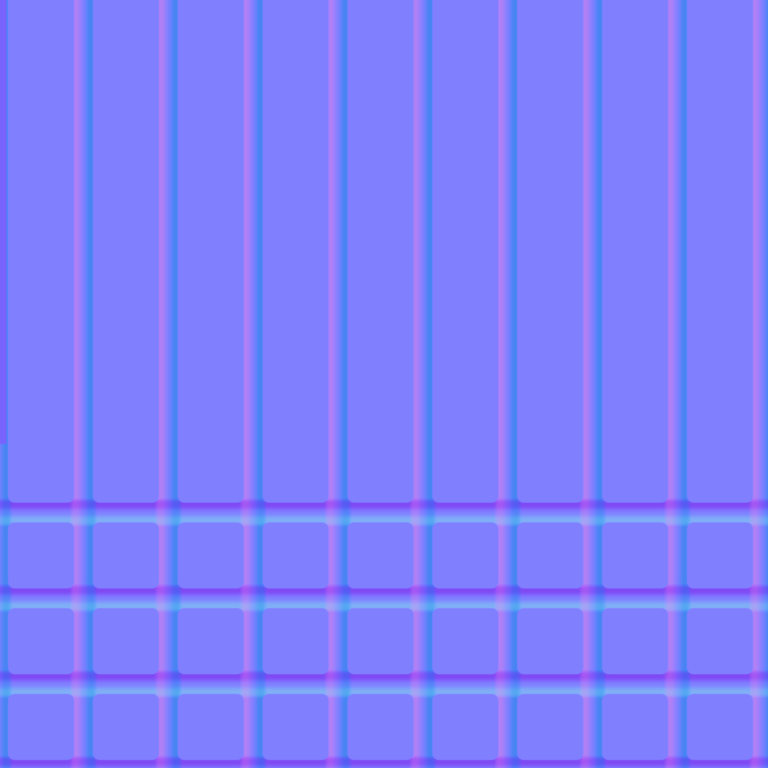
Write a WebGL 2 fragment shader that draws this texture map.

```glsl
#version 300 es
precision highp float;
// Normal map of raised panels: nine tall planks above three rows of square tiles.

uniform vec2 u_resolution;
out vec4 fragColor;

float roundedBox(vec2 p, vec2 halfSize, float radius) {
    vec2 q = abs(p) - halfSize + radius;
    return length(max(q, 0.0)) + min(max(q.x, q.y), 0.0) - radius;
}

void main() {
    vec2 uv = gl_FragCoord.xy / u_resolution;
    float pixel = 1.0 / min(u_resolution.x, u_resolution.y);

    // Position relative to the centre of the nearest panel
    vec2 period = vec2(0.1105, 0.1117);
    vec2 grid = (uv - 0.0534) / period + 0.5;
    vec2 cell = vec2(floor(grid.x), min(floor(grid.y), 3.0));
    vec2 p = (grid - cell - 0.5) * period;

    // The fourth row stretches up past the top edge
    if (cell.y > 2.5) p.y = min(p.y, 0.0);

    // Bevel: steep beside the panel, level at the middle of the groove
    vec2 halfSize = vec2(0.043);
    vec2 beyond = abs(p) - halfSize;
    vec2 flank = smoothstep(vec2(-0.007), vec2(0.001), beyond);
    vec2 steepness = flank * (1.0 - smoothstep(vec2(0.003), vec2(0.0135), beyond));
    vec2 peak = vec2(p.x > 0.0 ? 0.38 : 0.44, p.y > 0.0 ? 0.37 : 0.42);
    vec2 slope = sign(p) * steepness * peak;

    // Left flanks lean slightly upward; crossings are softer
    slope.y += p.x < 0.0 ? 0.04 * steepness.x : 0.0;
    slope *= mix(1.0, 0.75, flank.x * flank.y);

    // Flat panel faces with rounded corners
    float edge = roundedBox(p, halfSize, 0.009);
    slope *= smoothstep(-pixel, pixel, edge);

    // Downward-leaning strip along the upper left border
    float strip = 1.0 - smoothstep(0.0085 - pixel, 0.0085 + pixel, uv.x);
    strip *= smoothstep(0.422 - pixel, 0.422 + pixel, uv.y);
    slope = mix(slope, vec2(-0.06, -0.22), strip);

    // Encode the unit normal as colour
    vec3 normal = vec3(slope, sqrt(max(1.0 - dot(slope, slope), 0.0)));
    fragColor = vec4(normal * 0.5 + 0.5, 1.0);
}
```
